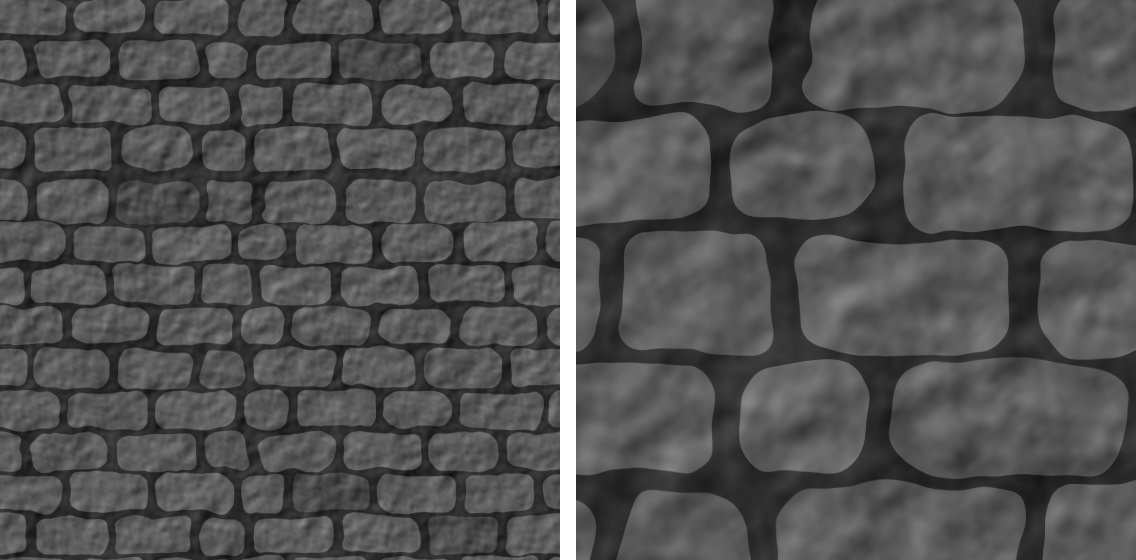
Left: the whole. Right: its middle third, enlarged.
Give the GLSL for this texture, as a WebGL 1 fragment shader.

```glsl
precision highp float;
uniform vec2 u_resolution;

const float ROWS = 13.0;
const float COLS = 7.0;
const float WIDE = 0.15;            // width of an ordinary column
const float NARROW = 0.10;          // width of the third column
const float STAGGER = 0.07;         // sideways shift between courses
const float ROW_START = 0.052;
const float BREAK_ROW = 4.0;        // a wide bed joint lies above this course
const float HALF_HEIGHT = 0.0332;
const float TALL_EXTRA = 0.004;     // extra half height beside the break
const float JOINT_HALF = 0.0075;
const float JOINT_JITTER = 0.018;
const float STONE_GRAY = 0.357;
const float DARK_STONE_GRAY = 0.285;
const float DARK_SHARE = 0.07;
const float MORTAR_GRAY = 0.165;
const float STONE_RELIEF = 0.34;
const float MORTAR_RELIEF = 0.22;

float hash(vec2 p) {
  vec3 q = fract(vec3(p.xyx) * 0.1031);
  q += dot(q, q.yzx + 33.33);
  return fract((q.x + q.y) * q.z);
}

float noise(vec2 p) {
  vec2 i = floor(p);
  vec2 f = fract(p);
  f = f * f * (3.0 - 2.0 * f);
  return mix(mix(hash(i), hash(i + vec2(1.0, 0.0)), f.x),
             mix(hash(i + vec2(0.0, 1.0)), hash(i + 1.0), f.x), f.y);
}

float fbm(vec2 p) {
  float sum = 0.0;
  float weight = 0.5;
  for (int i = 0; i < 3; i++) {
    sum += weight * noise(p);
    p = mat2(1.6, 1.2, -1.2, 1.6) * p + 17.3;
    weight *= 0.5;
  }
  return sum;
}

float rowCenter(float row) {
  return row < BREAK_ROW - 0.5 ? 0.0286 + 0.079 * row
                               : 0.3594 + 0.0745 * (row - BREAK_ROW);
}

float rowOffset(float row) {
  float odd = mod(row, 2.0);
  float shifted = row < BREAK_ROW - 0.5 ? 1.0 - odd : odd;
  return ROW_START + STAGGER * shifted;
}

// Left edge of a column, wrapping around the canvas
float jointX(float row, float col) {
  float turn = floor((col + 0.5) / COLS);
  float i = col - turn * COLS;
  float x = WIDE * i - (WIDE - NARROW) * step(2.5, i);
  return turn + x + JOINT_JITTER * (hash(vec2(i + 3.0, row + 11.0)) - 0.5);
}

float roundedBox(vec2 p, vec2 halfSize, float radius) {
  vec2 d = abs(p) - halfSize + radius;
  return length(max(d, 0.0)) + min(max(d.x, d.y), 0.0) - radius;
}

// Distance to the nearest stone, and its identity
vec3 nearestStone(vec2 p) {
  vec3 best = vec3(1.0, 0.0, 0.0);
  float guess = floor(p.y * ROWS);
  for (int j = -1; j <= 1; j++) {
    float row = mod(guess + float(j) + 0.5, ROWS) - 0.5;
    row = floor(row + 0.5);
    row = row > ROWS - 0.5 ? 0.0 : row;
    float y = p.y - rowCenter(row);
    y -= floor(y + 0.5);
    float x = p.x - rowOffset(row);
    float column = floor(x * COLS);
    for (int i = -1; i <= 1; i++) {
      float col = column + float(i);
      vec2 id = vec2(col - COLS * floor((col + 0.5) / COLS), row);
      float left = jointX(row, col);
      float right = jointX(row, col + 1.0);
      float tall = TALL_EXTRA * step(abs(row - BREAK_ROW + 0.5), 0.6);
      vec2 halfSize = vec2(0.5 * (right - left) - JOINT_HALF + 0.005 * (hash(id + 23.0) - 0.6),
                           HALF_HEIGHT + tall + 0.003 * (hash(id + 37.0) - 0.5));
      vec2 q = vec2(x - 0.5 * (left + right), y + 0.005 * (hash(id + 51.0) - 0.5));
      q.y += 0.06 * (hash(id + 67.0) - 0.5) * q.x;
      float d = roundedBox(q, halfSize, mix(0.013, 0.027, hash(id + 79.0)));
      if (d < best.x) best = vec3(d, id);
    }
  }
  return best;
}

void main() {
  vec2 uv = gl_FragCoord.xy / u_resolution;
  vec2 p = vec2(uv.x, 1.0 - uv.y);

  // Uneven stone outlines
  vec2 wobble = vec2(noise(p * 25.0), noise(p * 25.0 + 40.0)) - 0.5;
  vec2 chips = vec2(noise(p * 70.0 + 9.0), noise(p * 70.0 + 71.0)) - 0.5;
  vec3 stone = nearestStone(p + 0.011 * wobble + 0.003 * chips);

  // Slanted relief lit from one side, over broad stains
  vec2 grain = mat2(0.88, 0.35, -0.47, 0.94) * uv * vec2(46.0, 40.0);
  float relief = fbm(grain) - fbm(grain + vec2(0.45, -0.2));
  float stain = fbm(uv * 15.0 + 5.0) - 0.44;

  float tone = hash(stone.yz + 101.0);
  float base = hash(stone.yz + 131.0) < DARK_SHARE ? DARK_STONE_GRAY : STONE_GRAY;
  float stoneGray = base + 0.025 * (tone - 0.5) + STONE_RELIEF * relief + 0.08 * stain;
  float mortarGray = MORTAR_GRAY + MORTAR_RELIEF * relief + 0.11 * stain
                   + 0.03 * smoothstep(0.002, 0.014, stone.x);

  float edge = 0.8 / min(u_resolution.x, u_resolution.y);
  float gray = mix(stoneGray, mortarGray, smoothstep(-edge, edge, stone.x));
  gl_FragColor = vec4(vec3(gray), 1.0);
}
```
